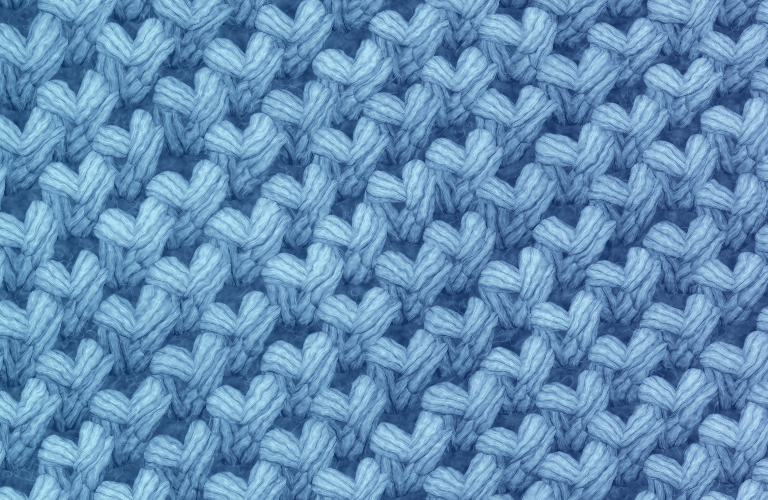
Give the GLSL for this texture, as a WebGL 2 fragment shader.

```glsl
#version 300 es
precision highp float;

#define PITCH 0.220
#define ROW_STEP 0.397
#define ANCHOR vec2(0.378, 0.622)
#define SKEW 0.13
#define WARP 0.08
#define JITTER 0.05
#define PLY_DEPTH 0.44
#define FIBRE_DEPTH 0.26
#define FUZZ 0.2
#define SHADE vec3(0.08, 0.20, 0.38)
#define YARN vec3(0.385, 0.565, 0.735)
#define GLOW vec3(0.69, 0.87, 0.95)

uniform vec2 u_resolution;
out vec4 fragColor;

vec2 hash2(vec2 p) {
  vec3 q = fract(p.xyx * vec3(0.1031, 0.1030, 0.0973));
  q += dot(q, q.yzx + 33.33);
  return fract((q.xx + q.yz) * q.zy);
}

float cornerSlope(vec2 cell, vec2 offset) {
  return dot(hash2(cell) * 2.0 - 1.0, offset);
}

float gradientNoise(vec2 p) {
  vec2 i = floor(p), f = fract(p);
  vec2 s = f * f * f * (f * (f * 6.0 - 15.0) + 10.0);
  vec2 e = vec2(1.0, 0.0);
  return mix(mix(cornerSlope(i, f), cornerSlope(i + e, f - e), s.x),
             mix(cornerSlope(i + e.yx, f - e.yx), cornerSlope(i + 1.0, f - 1.0), s.x), s.y);
}

// One rounded bundle of plies; top holds (height, light) of the upper surface.
void bundle(vec2 p, float angle, vec2 size, float plies, float base, float tone, float seed, inout vec2 top) {
  float c = cos(angle), s = sin(angle);
  vec2 d = vec2(c * p.x + s * p.y, c * p.y - s * p.x) / size;
  d.y += 0.25 * (d.x * d.x - 0.3);
  d.y /= max(1.0 - 0.28 * d.x, 0.4);
  float inside = 1.0 - d.y * d.y - pow(abs(d.x), 3.2);
  if (inside <= 0.0) return;
  float dome = sqrt(inside);

  // Twisted plies with fine fibres running along them
  float across = d.y * plies * 0.5 + d.x * 0.6 + seed;
  across += 0.3 * gradientNoise(d * 1.7 + seed * 31.0);
  float ply = sqrt(abs(cos(3.14159 * across)) + 0.01);
  float fibre = gradientNoise(vec2(d.x * 4.0, across * 6.0) + seed * 57.0);
  fibre += 0.6 * gradientNoise(vec2(d.x * 7.0, across * 13.0) + seed * 83.0);

  float light = tone * (0.22 + 0.78 * dome) + PLY_DEPTH * (ply - 0.8) * (0.5 + 0.5 * dome);
  light += FIBRE_DEPTH * fibre + 0.62 * p.y - 0.1 * p.x;
  float height = base + 0.3 * dome + 0.06 * ply;
  float cover = smoothstep(0.0, 0.2, inside) * smoothstep(-0.05, 0.05, height - top.x);
  top = mix(top, vec2(height, light), cover);
}

// A sideways bump, a tall leaning loop, and the legs that sink behind them
void stitch(vec2 p, vec2 id, inout vec2 top) {
  vec2 r = hash2(id + 71.0), k = hash2(id + 19.0);
  p -= (r - 0.5) * 2.0 * JITTER;
  float tilt = (k.x - 0.5) * 0.4;
  float tone = (k.y - 0.5) * 0.14;
  float grow = 0.93 + 0.14 * r.x;
  bundle(p - vec2(-0.20, -0.25), 2.0 + tilt, vec2(0.30, 0.15), 3.0, 0.06, 0.46 + tone, r.y, top);
  bundle(p - vec2(0.07, -0.25), 1.05 + tilt, vec2(0.28, 0.13), 3.0, 0.16, 0.56 + tone, k.x, top);
  bundle(p - vec2(0.19, -0.09), 1.12 + tilt, vec2(0.28, 0.10), 2.4, 0.36, 0.69 + tone, r.x, top);
  bundle(p - vec2(-0.15, 0.0), -0.38 + tilt, vec2(0.23, 0.15) * grow, 4.0, 0.48, 0.80 + tone, k.y, top);
  bundle(p - vec2(0.09, 0.04), -1.97 + tilt, vec2(0.26, 0.125) * grow, 3.0, 0.54, 0.82 + tone, r.y + 0.3, top);
}

// Thin stray hairs along noise contours, broken into patches
float strayHairs(vec2 p) {
  float bend = gradientNoise(p * 2.2 + 8.0);
  float line = abs(gradientNoise(p * 5.0 + bend * 2.0));
  float patches = smoothstep(-0.1, 0.25, gradientNoise(p * 2.6 + 40.0));
  return (1.0 - smoothstep(0.01, 0.05, line)) * patches;
}

void main() {
  vec2 uv = gl_FragCoord.xy / u_resolution;
  vec2 p = gl_FragCoord.xy / u_resolution.y;

  // Rows fan apart slightly toward the left, then the knit wobbles
  vec2 q = p - ANCHOR;
  q.y += SKEW * (p.y - 0.4) * q.x;
  q /= PITCH;
  q += WARP * vec2(gradientNoise(q * 0.6), gradientNoise(q * 0.6 + 23.0));
  q += 0.05 * vec2(gradientNoise(q * 3.0), gradientNoise(q * 3.0 + 37.0));
  q += 0.022 * vec2(gradientNoise(q * 11.0), gradientNoise(q * 11.0 + 51.0));

  // Staggered rows of stitches
  vec2 top = vec2(0.0, 0.16 + 0.25 * gradientNoise(q * 8.0));
  float row = round(q.y / ROW_STEP);
  for (int j = -2; j <= 2; j++) {
    float y = row + float(j);
    float shift = 0.5 * mod(y, 2.0);
    float column = round(q.x - shift);
    for (int i = -1; i <= 1; i++) {
      vec2 id = vec2(column + float(i), y);
      stitch(q - vec2(id.x + shift, y * ROW_STEP), id, top);
    }
  }

  // Soft uneven daylight and fuzz
  float light = top.y + 0.06 * gradientNoise(p * 2.5) + 0.05 * (0.5 - uv.x);
  float hairs = strayHairs(q * 1.5) + strayHairs(q.yx * 1.9 + 13.0);
  light += FUZZ * hairs * (0.8 - light);
  light += 0.12 * gradientNoise(q * 19.0) + 0.09 * gradientNoise(q * 33.0 + 5.0);
  light = clamp(light, 0.0, 1.0);
  vec3 color = light < 0.5 ? mix(SHADE, YARN, light * 2.0) : mix(YARN, GLOW, light * 2.0 - 1.0);
  color += vec3(-0.015, 0.012, 0.0) * (1.0 - 2.0 * uv.x);
  fragColor = vec4(color, 1.0);
}
```
